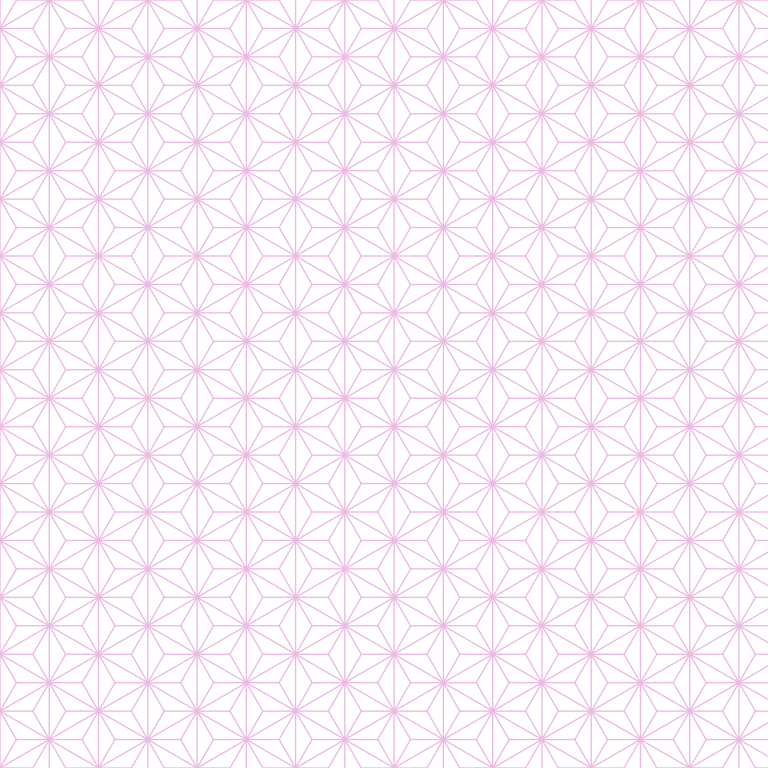
Write a three.js fragment shader that draws this pattern.

```glsl
// Asanoha (hemp leaf) lattice: thin pink lines on white, twelve spokes at each node.
varying vec2 vUv;

const float ROWS = 13.5;            // triangle sides up the canvas
const float LINE_WIDTH = 0.0018;    // in canvas units
const vec3 PAPER = vec3(1.0);
const vec3 INK = vec3(0.92, 0.73, 0.89);

const float ALTITUDE = 0.8660254;   // height of a triangle of side 1

// Coverage of a stroke whose centre line is dist triangle sides away.
float stroke(float dist, float pixel) {
  return clamp(0.5 + (0.5 * LINE_WIDTH - dist / ROWS) / pixel, 0.0, 1.0);
}

// Barycentric coordinates within the equilateral triangle around p.
vec3 triangleCoords(vec2 p) {
  float across = p.x / ALTITUDE;
  vec3 f = fract(vec3(across, p.y - 0.5 * across, -p.y - 0.5 * across));
  return f.x + f.y + f.z < 1.5 ? f : 1.0 - f;
}

// Distance to the spoke from the centroid to the corner where a is 1.
float spokeDistance(float a, float b, float c) {
  float beyondCentroid = max(0.0, (1.0 / 3.0 - a) * ALTITUDE);
  return length(vec2(0.5 * (b - c), beyondCentroid));
}

void main() {
  float pixel = max(fwidth(vUv.x), 1e-5);
  vec3 bary = triangleCoords(vUv * ROWS);

  // Each turn adds one side of the triangle and one spoke.
  float bare = 1.0;
  for (int i = 0; i < 3; i++) {
    float side = min(bary.x, 1.0 - bary.x) * ALTITUDE;
    float spoke = spokeDistance(bary.x, bary.y, bary.z);
    bare *= (1.0 - stroke(side, pixel)) * (1.0 - stroke(spoke, pixel));
    bary = bary.yzx;
  }

  gl_FragColor = vec4(mix(INK, PAPER, bare), 1.0);
}
```
